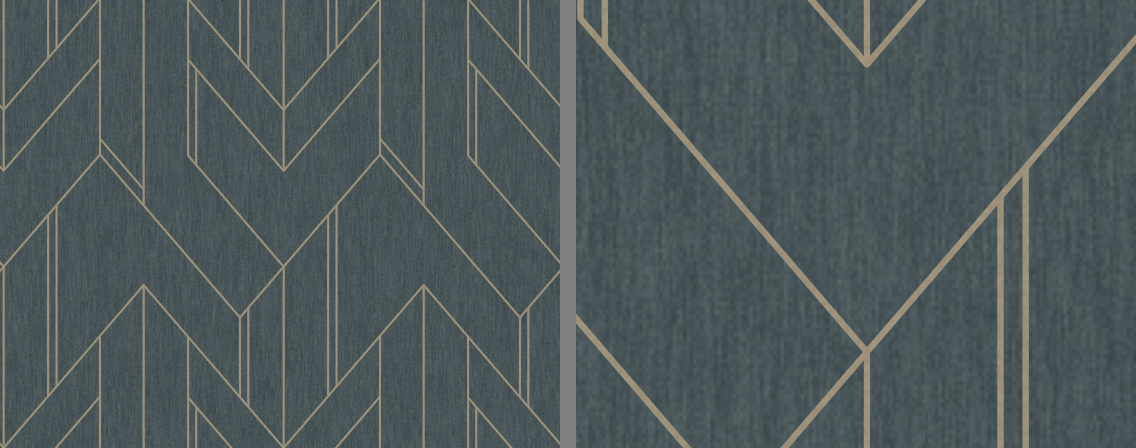
Left, the full canvas; right, a detail of the centre.
Give the GLSL for this pattern, as a Shadertoy shader.

```glsl
// Art-deco lattice: fine tan strokes forming chevrons, zigzags and uprights on slate cloth.
// One tile is one unit wide; each stroke is a segment distance wrapped into that tile,
// its ends taken from the slanted guide lines. Stretched noise gives the woven threads.

#define TILES_ACROSS 2.0
#define TILE_HEIGHT 1.207
#define ORIGIN_X 0.013
#define SLOPE 1.164
#define CHEVRON_TOP 1.018
#define ZIGZAG_TOP 0.552
#define BAND_DEPTH 0.217
#define HALF_WIDTH 0.0038
#define THREAD_FREQ vec2(240.0, 22.0)
#define CLOTH_DARK vec3(0.250, 0.300, 0.311)
#define CLOTH_LIGHT vec3(0.320, 0.370, 0.380)
#define TAN_LINE vec3(0.615, 0.568, 0.478)

float hash(vec2 p) {
    vec3 q = fract(vec3(p.xyx) * 0.1031);
    q += dot(q, q.yzx + 33.33);
    return fract((q.x + q.y) * q.z);
}

float noise(vec2 p) {
    vec2 i = floor(p), f = fract(p);
    f = f * f * (3.0 - 2.0 * f);
    return mix(mix(hash(i), hash(i + vec2(1, 0)), f.x),
               mix(hash(i + vec2(0, 1)), hash(i + vec2(1, 1)), f.x), f.y);
}

// Guide lines: height (measured downward) at column u
float chevron(float u) { return CHEVRON_TOP + SLOPE * abs(u - 0.5); }
float innerVee(float u) { return chevron(u) - TILE_HEIGHT + BAND_DEPTH; }
float zigzag(float u) { return ZIGZAG_TOP + SLOPE * abs(fract(u - 0.344 + 0.5) - 0.5); }
float lowerSlant(float u) { return zigzag(0.0) - SLOPE * (1.0 - u); }

// Distance to segment ab, repeated over all tiles
float stroke(vec2 p, vec2 a, vec2 b) {
    vec2 tile = vec2(1.0, TILE_HEIGHT);
    vec2 d = p - 0.5 * (a + b), h = 0.5 * (b - a);
    d = (fract(d / tile + 0.5) - 0.5) * tile;
    return length(d - h * clamp(dot(d, h) / dot(h, h), -1.0, 1.0));
}

float upright(vec2 p, float u, float top, float bottom) {
    return stroke(p, vec2(u, top), vec2(u, bottom));
}

float slants(vec2 p) {
    float d = 1e3;
    // Mirrored halves of the chevron and of the zigzag
    for (float s = -0.5; s < 1.0; s += 1.0) {
        d = min(d, stroke(p, vec2(0.5, chevron(0.5)), vec2(0.5 + s, chevron(0.5 + s))));
        d = min(d, stroke(p, vec2(0.344, ZIGZAG_TOP), vec2(0.344 + s, ZIGZAG_TOP + 0.5 * SLOPE)));
    }
    // Inner vee, lower slant and short doubled slant
    d = min(d, stroke(p, vec2(0.0, innerVee(0.0)), vec2(0.344, innerVee(0.344))));
    d = min(d, stroke(p, vec2(0.659, innerVee(0.659)), vec2(1.0, innerVee(1.0))));
    d = min(d, stroke(p, vec2(0.659, lowerSlant(0.659)), vec2(1.0, lowerSlant(1.0))));
    vec2 lift = vec2(0.0, 0.057);
    return min(d, stroke(p, vec2(0.344, zigzag(0.344)) - lift, vec2(0.5, zigzag(0.5)) - lift));
}

float uprights(vec2 p) {
    float d = upright(p, 0.0, zigzag(0.0), innerVee(0.0) + TILE_HEIGHT);
    // Two close pairs running from zigzag to chevron
    for (int i = 0; i < 4; i++) {
        float u = (i < 2 ? 0.159 : 0.844) + 0.030 * float(i % 2);
        d = min(d, upright(p, u, zigzag(u), chevron(u)));
    }
    // Peak columns running from chevron to the next zigzag
    for (float u = 0.344; u < 0.51; u += 0.156)
        d = min(d, upright(p, u, chevron(u), zigzag(u) + TILE_HEIGHT));
    // Pair standing on the lower slant
    d = min(d, upright(p, 0.659, chevron(0.659), lowerSlant(0.659) + TILE_HEIGHT));
    return min(d, upright(p, 0.688, innerVee(0.688), lowerSlant(0.688)));
}

vec3 cloth(vec2 p) {
    float thread = noise(p * THREAD_FREQ) - 0.5;
    float grain = noise(p * vec2(250.0, 190.0) + 71.0) - 0.5;
    float shade = noise(p * vec2(45.0, 5.0) + 19.0) - 0.5;
    vec3 col = mix(CLOTH_DARK, CLOTH_LIGHT, 0.5 + 0.8 * thread + 0.8 * grain + 0.25 * shade);
    // Sparse warm fibres
    float fibre = smoothstep(0.72, 0.95, noise(p * vec2(210.0, 30.0) + 137.0));
    return mix(col, TAN_LINE, 0.13 * fibre * (0.5 + grain));
}

void mainImage(out vec4 fragColor, in vec2 fragCoord) {
    float pixel = TILES_ACROSS / iResolution.x;
    vec2 p = vec2(fragCoord.x, iResolution.y - fragCoord.y) * pixel;
    vec2 q = p - vec2(ORIGIN_X, 0.0);
    float d = min(slants(q), uprights(q));
    float ink = 1.0 - smoothstep(-0.6 * pixel, 0.6 * pixel, d - HALF_WIDTH);
    vec3 lineColor = TAN_LINE * (0.96 + 0.08 * noise(p * 200.0));
    fragColor = vec4(mix(cloth(p), lineColor, ink), 1.0);
}
```
